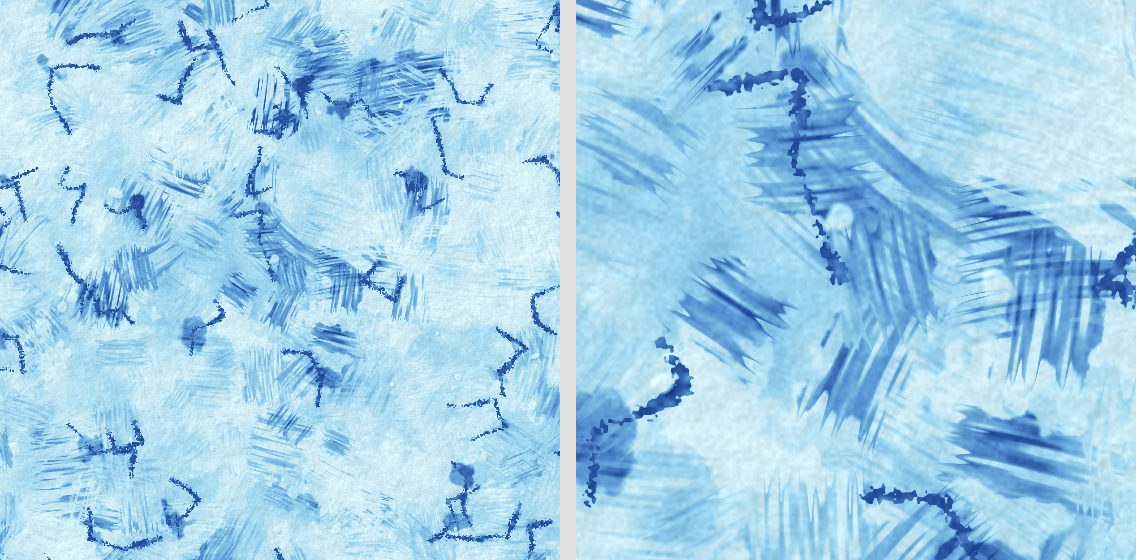
Left, the full canvas; right, a detail of the centre.
Reproduce this texture procedurally as a Shadertoy shader.

```glsl
// Icy blue abstract painting: overlapping dry-brush patches, crayon scribbles
// with wet blue bleeds, and pale paint drops over faint plaster relief.
// Paint is summed as one scalar depth, then coloured by a ramp of blues.
float hash(vec2 p) {
    vec3 q = fract(p.xyx * vec3(0.1031, 0.1030, 0.0973));
    q += dot(q, q.yzx + 33.33);
    return fract((q.x + q.y) * q.z);
}
vec2 hash2(vec2 p) { return vec2(hash(p + 17.3), hash(p + 71.9)); }

float noise(vec2 p) {
    vec2 i = floor(p), f = fract(p);
    f = f * f * (3.0 - 2.0 * f);
    return mix(mix(hash(i), hash(i + vec2(1, 0)), f.x),
               mix(hash(i + vec2(0, 1)), hash(i + vec2(1, 1)), f.x), f.y);
}
float fbm(vec2 p) {
    float sum = 0.0;
    for (float amp = 0.5; amp > 0.03; amp *= 0.5) {
        sum += amp * noise(p);
        p = mat2(1.6, 1.2, -1.2, 1.6) * p + 7.1;
    }
    return sum;
}
mat2 rotation(float a) { return mat2(cos(a), -sin(a), sin(a), cos(a)); }

// Lays ragged dry-brush patches, one per cell, over the depth
float brushLayer(vec2 p, float cells, float seed, float depth) {
    vec2 g = p * cells;
    float cloud = fbm(p * 4.0 + 3.0);
    for (int n = 0; n < 9; n++) {
        vec2 id = floor(g) + vec2(n % 3 - 1, n / 3 - 1), key = id + seed;
        vec2 q = rotation(mix(-0.8, 2.0, hash(key + 5.1))) * (g - id - hash2(key));
        q.y += 0.4 * q.x * q.x * (hash(key + 8.7) - 0.5);
        float fine = noise(q * vec2(30.0, 340.0) / cells + key * 9.0);
        float broad = noise(q * vec2(12.0, 130.0) / cells + key * 5.0);
        float bristle = 0.65 * fine + 0.35 * broad;
        vec2 size = vec2(0.62, 0.34) + vec2(0.27, 0.22) * hash2(key + 3.3);
        vec2 edge = size - abs(q) - vec2(0.55 * bristle, 0.26 * fbm(q * 6.0 + key));
        float mask = smoothstep(0.0, 0.05, edge.x) * smoothstep(0.0, 0.05, edge.y);
        float h = clamp(hash(key + 12.4) + 1.3 * (cloud - 0.47), 0.0, 1.0);
        float load = pow(h, 1.9);
        float tone = 0.08 + 0.7 * load + (bristle - 0.5) * (0.25 + 0.8 * load);
        float dry = 0.25 + 0.25 * hash(key + 6.6);
        depth = mix(depth, tone, mask * (0.2 + 0.75 * smoothstep(dry, dry + 0.17, bristle)));
    }
    return depth;
}

// Bent crayon lines: x = distance to the line, y = distance to a wet joint
vec2 scribbles(vec2 p, float cells, float seed) {
    vec2 g = p * cells, nearest = vec2(1.0);
    g += 0.07 * (vec2(noise(p * 24.0), noise(p * 24.0 + 31.0)) - 0.5);
    for (int n = 0; n < 9; n++) {
        vec2 id = floor(p * cells) + vec2(n % 3 - 1, n / 3 - 1), key = id + seed;
        if (hash(key) > 0.68) continue;
        vec2 a = g - id - hash2(key);
        float angle = 6.283 * hash(key + 2.2);
        for (int k = 0; k < 3; k++) {
            float r = hash(key + 4.7 * float(k + 1)), len = 0.14 + 0.24 * r;
            vec2 dir = vec2(cos(angle), sin(angle));
            nearest.x = min(nearest.x, length(a - dir * clamp(dot(a, dir), 0.0, len)));
            if (k == 1) nearest.y = min(nearest.y, length(a));
            angle += (0.3 + 1.6 * hash(key + r)) * (r > 0.4 ? 1.0 : -1.0);
            a -= dir * len;
        }
    }
    return nearest / cells;
}

// Height of scattered rounded drops
float drops(vec2 p) {
    vec2 g = p * 13.0 + 0.2 * vec2(noise(p * 40.0), noise(p * 40.0 + 9.0));
    float height = 0.0;
    for (int n = 0; n < 9; n++) {
        vec2 id = floor(g) + vec2(n % 3 - 1, n / 3 - 1);
        float d = length(g - id - hash2(id + 90.0)) / (0.05 + 0.13 * hash(id + 43.0));
        if (hash(id + 61.0) < 0.3) height = max(height, smoothstep(1.1, 0.6, d));
    }
    return height;
}

vec3 paintRamp(float t) {
    vec3 c = mix(vec3(0.86, 0.96, 0.98), vec3(0.78, 0.91, 0.95), clamp(t * 5.0, 0.0, 1.0));
    c = mix(c, vec3(0.62, 0.84, 0.935), clamp(t * 5.0 - 1.0, 0.0, 1.0));
    c = mix(c, vec3(0.46, 0.71, 0.87), clamp(t * 5.0 - 2.0, 0.0, 1.0));
    c = mix(c, vec3(0.34, 0.57, 0.82), clamp(t * 5.0 - 3.0, 0.0, 1.0));
    return mix(c, vec3(0.15, 0.31, 0.61), clamp(t * 5.0 - 4.0, 0.0, 1.0));
}

void mainImage(out vec4 fragColor, in vec2 fragCoord) {
    vec2 p = fragCoord / iResolution.y + 3.0;
    // Washes, brush patches and pale scraped paint
    float depth = brushLayer(p, 4.5, 11.0, 0.08 + 0.5 * fbm(p * 6.0));
    float scrape = fbm(p * 8.0 + 20.0 + 0.8 * fbm(p * 14.0)) + 0.12 * (noise(p * 120.0) - 0.5);
    depth = mix(depth, 0.1, 0.75 * smoothstep(0.55, 0.6, scrape));
    depth = brushLayer(p, 7.0, 47.0, depth);
    depth = mix(depth, brushLayer(p, 11.0, 29.0, depth), 0.8);
    depth += 0.4 * (fbm(p * 20.0 + 5.0) - 0.48);
    // Crayon with soft bleeds and broken, waxy edges
    vec2 line = min(scribbles(p, 6.0, 5.0), scribbles(p, 4.5, 83.0) + vec2(0.0008, 0.0));
    float blot = fbm(p * 28.0), grain = noise(p * 430.0);
    depth += 0.25 * exp(-line.x * 130.0) * smoothstep(0.4, 0.6, blot);
    depth += 0.5 * smoothstep(0.022, 0.008, line.y + 0.09 * (blot - 0.42));
    float wax = smoothstep(0.0008, -0.0008, line.x - 0.0075 * (grain + 1.1 * blot - 0.58));
    depth = mix(depth, 0.8 + 0.4 * noise(p * 190.0), 0.95 * wax);
    // Drops and plaster relief, lit from the upper left
    vec2 light = vec2(-0.002, 0.002);
    float drop = drops(p);
    depth = mix(depth, 0.1, 0.7 * drop);
    float relief = 0.09 * (drop - drops(p + light));
    relief += 0.24 * (fbm(p * 60.0) - fbm((p + light) * 60.0));
    vec3 color = paintRamp(depth) + clamp(relief, -0.09, 0.06);
    color += 0.06 * (noise(p * 430.0 + 50.0) - 0.5);
    fragColor = vec4(clamp(color, 0.0, 1.0), 1.0);
}
```
